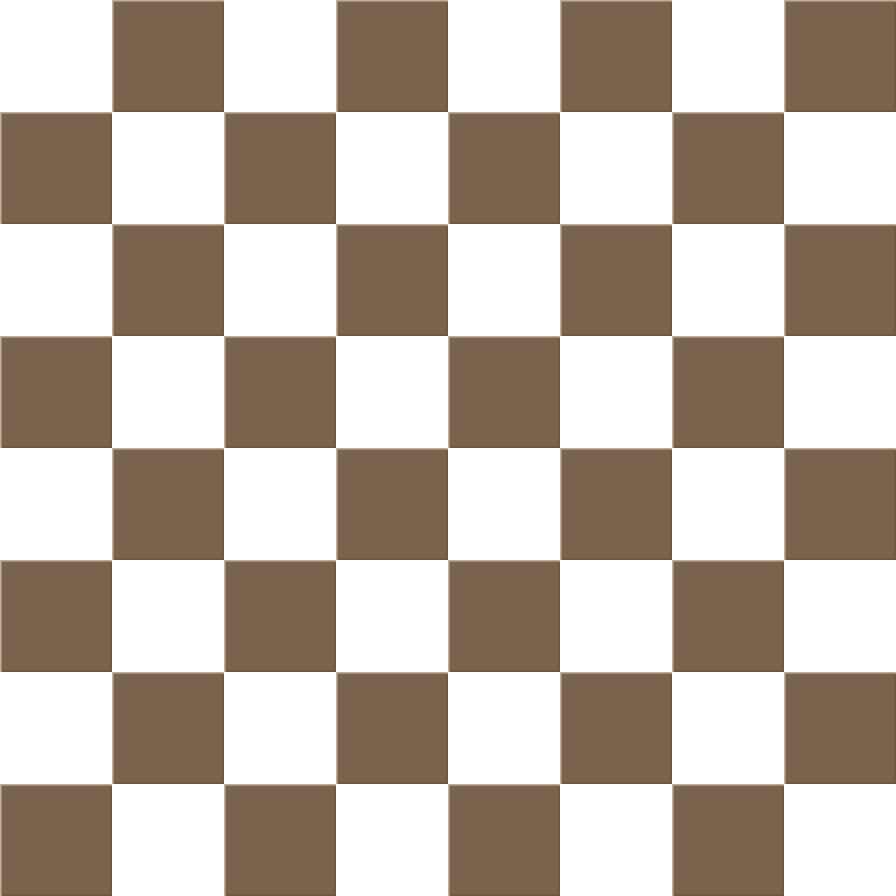
This pattern is drawn by a three.js fragment shader. Its source:

```glsl
varying vec2 vUv;

// Antialiased coverage of the rectangle from low to high
float rectangle(vec2 p, vec2 low, vec2 high, vec2 pixel) {
  vec2 inside = min(p - low, high - p) / pixel + 0.5;
  vec2 cover = clamp(inside, 0.0, 1.0);
  return cover.x * cover.y;
}

void main() {
  vec2 board = vUv * 8.0;
  vec2 pixel = max(fwidth(board), vec2(1e-5));
  float line = 1.0 / 64.0;
  vec3 color = vec3(1.0);

  // Two diagonal squares in each two by two block
  for (int i = 0; i < 2; i++) {
    vec2 p = mod(board - float(i) + 0.5, 2.0) - 0.5;

    // Pale left and top edges
    float pale = rectangle(p, vec2(0.0), vec2(1.0), pixel);
    color = mix(color, vec3(0.74, 0.69, 0.64), pale);

    // Dark right and bottom edges
    float dark = rectangle(p, vec2(line, 0.0), vec2(1.0, 1.0 - line), pixel);
    color = mix(color, vec3(0.44, 0.34, 0.24), dark);

    // Flat brown face
    float face = rectangle(p, vec2(line), vec2(1.0 - line), pixel);
    color = mix(color, vec3(0.48, 0.39, 0.30), face);
  }

  gl_FragColor = vec4(color, 1.0);
}
```
